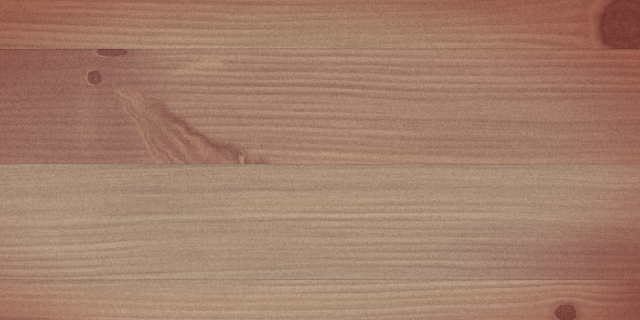
Write a Shadertoy shader that draws this texture.

```glsl
const float PLANK_PITCH = 0.36;
const float FIRST_SEAM = 0.126;
const float SEAM_WIDTH = 0.0030;
const float RINGS_PER_HEIGHT = 40.0;
const float GRAIN_STRENGTH = 0.065;
const float SPECKLE_STRENGTH = 0.075;
const float SPECKLE_SCALE = 350.0;
const vec3 HEARTWOOD = vec3(0.58, 0.405, 0.36);
const vec3 KNOT_DARK = vec3(0.43, 0.25, 0.235);
const vec3 SAPWOOD = vec3(0.73, 0.60, 0.475);
const vec3 VIGNETTE = vec3(0.54, 0.375, 0.37);

// Base tone of each plank, bottom to top
const vec3 PLANK_TONE[4] = vec3[4](
    vec3(0.67, 0.562, 0.475), vec3(0.663, 0.557, 0.473),
    vec3(0.642, 0.495, 0.42), vec3(0.653, 0.525, 0.43));

// Knots: centre, then radii
const int KNOTS = 4;
const vec4 KNOT[KNOTS] = vec4[KNOTS](
    vec4(1.955, 0.925, 0.087, 0.085), vec4(0.297, 0.758, 0.021, 0.021),
    vec4(0.352, 0.838, 0.045, 0.014), vec4(1.768, 0.022, 0.032, 0.026));

// Fan of torn grain spreading from a branch
const vec2 FAN_ORIGIN = vec2(0.33, 0.755);
const vec2 FAN_AXIS = vec2(0.872, -0.490);

float hash(vec2 p) {
    vec3 q = fract(vec3(p.xyx) * 0.1031);
    q += dot(q, q.yzx + 33.33);
    return fract((q.x + q.y) * q.z);
}

float noise(vec2 p) {
    vec2 i = floor(p), f = fract(p);
    f = f * f * (3.0 - 2.0 * f);
    return mix(mix(hash(i), hash(i + vec2(1, 0)), f.x),
               mix(hash(i + vec2(0, 1)), hash(i + vec2(1, 1)), f.x), f.y);
}

float fbm(vec2 p) {
    float sum = 0.0, amp = 0.5;
    for (int i = 0; i < 4; i++) {
        sum += amp * noise(p);
        p = p * 2.03 + 17.3;
        amp *= 0.5;
    }
    return sum / 0.9375;
}

float below(float edge, float soft, float x) {
    return 1.0 - smoothstep(edge - soft, edge + soft, x);
}

float bell(float x, float width) {
    return exp(-x * x / (width * width));
}

float blob(vec2 d, vec2 size) {
    d /= size;
    return exp(-dot(d, d));
}

float plankIndex(float y) {
    return floor((y - FIRST_SEAM) / PLANK_PITCH) + 1.0;
}

void mainImage(out vec4 fragColor, in vec2 fragCoord) {
    vec2 p = fragCoord / iResolution.y;
    float plank = plankIndex(p.y);
    vec2 seed = vec2(plank * 13.7, plank * 7.1);
    float cloud = fbm(p * vec2(2.5, 5.0) + seed);
    float second = float(plank == 2.0);

    // Growth rings bend around the knots of their own plank
    float level = p.y + 0.014 * sin(p.x * 2.2 + plank * 2.0);
    for (int i = 0; i < KNOTS; i++) {
        if (plankIndex(KNOT[i].y) != plank) continue;
        vec2 d = p - KNOT[i].xy;
        level -= 0.7 * d.y * blob(d, KNOT[i].zw * vec2(2.6, 2.2));
    }
    level += 0.022 * (fbm(p * vec2(2.0, 7.0) + seed) - 0.5);

    // Rings with a crisp late edge, long streaks and fine fibres
    float phase = fract(level * RINGS_PER_HEIGHT);
    float rings = smoothstep(0.0, 0.7, phase) * below(0.88, 0.12, phase);
    float streaks = fbm(vec2(p.x * 0.6, level * 60.0) + seed);
    float fibre = noise(vec2(p.x * 9.0, level * 230.0) + seed);
    float patchy = smoothstep(0.2, 0.7, noise(p * vec2(1.8, 9.0) + seed));
    float grain = 0.6 * (rings - 0.45) * patchy + 0.8 * (streaks - 0.5) + 0.4 * (fibre - 0.5);

    // Broad reddish heartwood areas
    float red = second * below(0.48, 0.11, p.x + 0.12 * (cloud - 0.5)) * (0.55 + 0.5 * cloud);
    red += float(plank == 1.0) * 0.65 * blob(p - vec2(1.93, 0.20), vec2(0.42, 0.10));
    red += float(plank == 0.0) * 0.75 * smoothstep(1.8, 2.0, p.x + 0.15 * (cloud - 0.5));
    red = clamp(red, 0.0, 1.0);
    vec3 col = PLANK_TONE[int(clamp(plank, 0.0, 3.0))];
    col *= 0.97 + 0.06 * cloud;
    col = mix(col, HEARTWOOD, red);
    col += grain * GRAIN_STRENGTH * mix(1.5, 0.5, red) * vec3(1.0, 1.1, 0.95);
    float lineCoord = noise(vec2(p.x * 0.5, level * 34.0) + seed + 40.0);
    float paleLine = smoothstep(0.74, 0.9, lineCoord) * (1.0 - red);
    col = mix(col, SAPWOOD, 0.3 * paleLine * smoothstep(0.3, 0.6, cloud + 0.1));

    // Torn fan with a dark upper edge and radiating streaks
    vec2 d = p - FAN_ORIGIN;
    float along = dot(d, FAN_AXIS);
    float across = dot(d, vec2(-FAN_AXIS.y, FAN_AXIS.x)) + 0.05 * (fbm(p * 18.0) - 0.5);
    float slope = across / max(along, 0.02);
    float fan = second * smoothstep(0.0, 0.08, along) * below(0.012, 0.008, across)
              * smoothstep(-0.68, -0.54, slope);
    float torn = smoothstep(0.25, 0.75, fbm(vec2(slope * 17.0, along * 6.0)));
    col = mix(col, mix(HEARTWOOD * 0.97, vec3(0.655, 0.48, 0.395), torn), 0.9 * fan);
    float rim = bell(across + 0.010, 0.017) * smoothstep(0.10, 0.24, along);
    col = mix(col, KNOT_DARK, second * rim * (0.2 + 0.35 * torn));
    float paleRay = bell(slope + 0.22, 0.12) * below(0.17, 0.12, along)
                  + 0.6 * bell(slope + 0.56, 0.05);
    col = mix(col, SAPWOOD, 0.5 * fan * paleRay);
    float tip = blob(p - vec2(0.765, 0.515), vec2(0.035, 0.04));
    col = mix(col, SAPWOOD, second * tip * smoothstep(0.45, 0.65, fbm(p * vec2(45.0, 20.0))));

    // Pale flame above the fan and faint upright band below the knot
    float flameY = 0.755 + 0.05 * smoothstep(0.47, 0.66, p.x) + 0.03 * (cloud - 0.5);
    float flame = smoothstep(0.45, 0.62, p.x) * below(0.70, 0.025, p.x)
                * bell(p.y - flameY, 0.008 + 0.012 * smoothstep(0.5, 0.68, p.x));
    float band = blob(p - vec2(0.265, 0.62), vec2(0.035, 0.13));
    col = mix(col, SAPWOOD, second * (0.6 * flame + 0.2 * band));

    // Knots: pale collar, dark rim, streaky core
    for (int i = 0; i < KNOTS; i++) {
        if (plankIndex(KNOT[i].y) != plank) continue;
        vec2 k = (p - KNOT[i].xy) / KNOT[i].zw;
        float r = length(k) + 0.35 * (fbm(k * 1.6 + seed) - 0.5);
        col = mix(col, HEARTWOOD, 0.6 * below(1.5, 0.5, r));
        float collar = bell(r - 1.28, 0.12) * smoothstep(-0.2, 0.8, -k.x);
        col = mix(col, SAPWOOD, 0.5 * collar);
        float core = 0.5 + 0.06 * sin(r * 14.0) + 0.3 * (fbm(k * 5.0) - 0.5) + 0.2 * bell(r - 0.95, 0.12);
        col = mix(col, KNOT_DARK, core * below(1.0, 0.12, r));
    }

    // Seams: broken fine shadow with a faint lit lip above
    float seam = (fract((p.y - FIRST_SEAM) / PLANK_PITCH + 0.5) - 0.5) * PLANK_PITCH;
    col *= 1.0 - (0.03 + 0.09 * noise(vec2(p.x * 7.0, plank))) * bell(seam, SEAM_WIDTH);
    col += 0.025 * bell(seam - 2.0 * SEAM_WIDTH, SEAM_WIDTH);

    // Fine speckle and faded, darker corners
    float speckle = noise(p * SPECKLE_SCALE) + 0.4 * noise(p * SPECKLE_SCALE * 0.5) - 0.7;
    col += SPECKLE_STRENGTH * speckle;
    vec2 c = fragCoord / iResolution.xy - vec2(0.44, 0.45);
    col = mix(col, col * VIGNETTE * 1.65, 0.8 * smoothstep(0.18, 0.62, dot(c, c) * 1.3));
    fragColor = vec4(clamp(col, 0.0, 1.0), 1.0);
}
```
